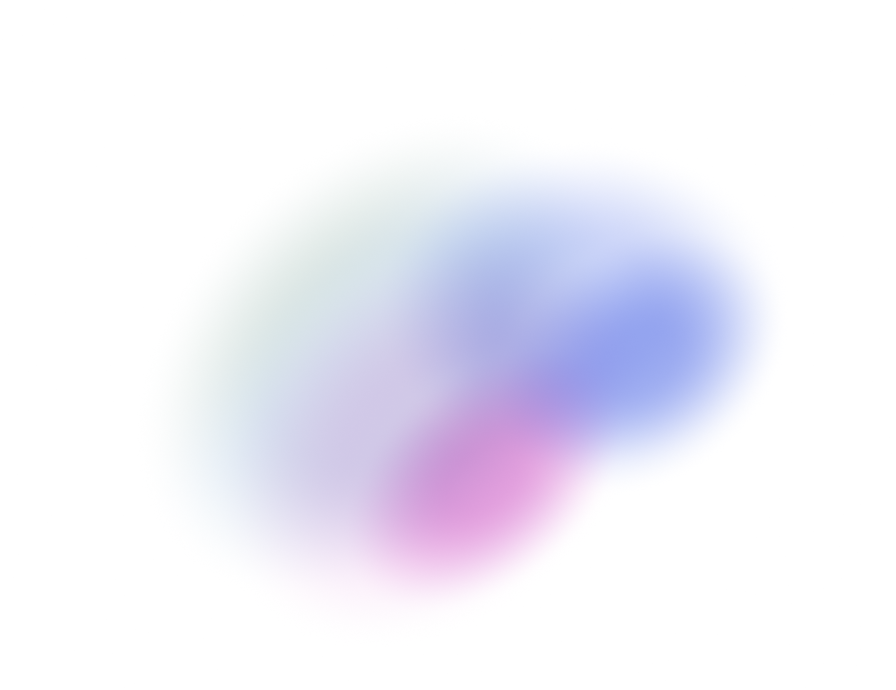
This background is drawn by a WebGL 2 fragment shader. Its source:

```glsl
#version 300 es
precision highp float;
// Soft blurred clouds of mist, blue and pink on a white ground.
// Each cloud is a tilted ellipse with a smooth falloff; the clouds add up as
// colour absorption, so overlaps blend like thin layers of ink.

uniform vec2 u_resolution;
out vec4 fragColor;

// Absorption of red, green and blue at full strength
const vec3 MIST_INK  = vec3(0.170, 0.112, 0.060);
const vec3 SAGE_INK  = vec3(0.160, 0.110, 0.125);
const vec3 BLUE_INK  = vec3(0.500, 0.405, 0.060);
const vec3 PINK_INK  = vec3(0.250, 1.000, 0.300);

// Strength of each cloud
const float BLUE_CORE = 0.64;
const float BLUE_HAZE = 0.45;
const float PINK_CORE = 0.35;
const float PINK_HAZE = 0.13;

// Falloff ranges, as multiples of the ellipse radii
const vec2 MIST_FALLOFF = vec2(0.58, 1.44);
const vec2 CORE_FALLOFF = vec2(0.30, 1.50);
const vec2 HAZE_FALLOFF = vec2(0.50, 1.50);

// Tilts of the long axes, in radians
const float MIST_TILT = 0.785;
const float BLUE_TILT = 0.64;
const float PINK_TILT = 0.72;

const float DITHER = 1.0 / 255.0;

float hash(vec2 p) {
    vec3 q = fract(vec3(p.xyx) * 0.1031);
    q += dot(q, q.yzx + 33.33);
    return fract((q.x + q.y) * q.z);
}

// Strength from 1 inside a tilted ellipse to 0 outside its falloff
float cloud(vec2 p, vec2 center, vec2 radii, float tilt, vec2 falloff) {
    vec2 d = p - center;
    vec2 along = vec2(cos(tilt), sin(tilt));
    vec2 local = vec2(dot(d, along), dot(d, vec2(-along.y, along.x)));
    return 1.0 - smoothstep(falloff.x, falloff.y, length(local / radii));
}

void main() {
    // Centred coordinates, one unit per canvas height
    vec2 p = (gl_FragCoord.xy - 0.5 * u_resolution) / u_resolution.y;

    // Pale mist, turning to sage at its upper left rim
    float mist = cloud(p, vec2(-0.100, 0.016), vec2(0.284, 0.203), MIST_TILT, MIST_FALLOFF);
    mist = cloud(p, vec2(-0.100, -0.016), vec2(0.284, 0.203), MIST_TILT, MIST_FALLOFF);
    float sage = smoothstep(0.12, 0.36, p.y - p.x);
    vec3 ink = mist * mix(MIST_INK, SAGE_INK, sage);

    // Blue core at the right, with haze rising to its upper left
    float blue = BLUE_CORE * cloud(p, vec2(0.279, -0.023), vec2(0.156, 0.118), BLUE_TILT, CORE_FALLOFF);
    blue += BLUE_HAZE * cloud(p, vec2(0.193, 0.057), vec2(0.203, 0.161), 0.0, HAZE_FALLOFF);
    ink += blue * BLUE_INK;

    // Pink band below, with haze reaching into the mist
    float pink = PINK_CORE * cloud(p, vec2(0.052, -0.194), vec2(0.161, 0.105), PINK_TILT, CORE_FALLOFF);
    pink += PINK_HAZE * cloud(p, vec2(-0.024, -0.135), vec2(0.237, 0.178), PINK_TILT, HAZE_FALLOFF);
    ink += pink * PINK_INK;

    // Light left after absorption, dithered against banding
    vec3 color = exp(-ink) + (hash(gl_FragCoord.xy) - 0.5) * DITHER;
    fragColor = vec4(clamp(color, 0.0, 1.0), 1.0);
}
```
